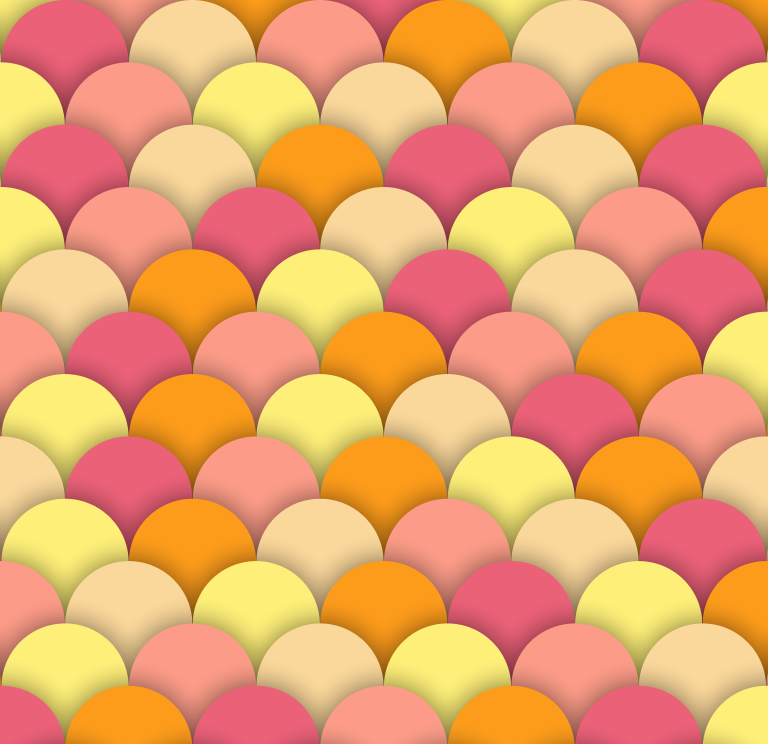
Reproduce this pattern procedurally as a Shadertoy shader.

```glsl
// Overlapping round scales in five warm colours, six across and twelve rows down.
// Rows are painted from top to bottom; each casts a soft shadow on those behind it.
// Colours are hashed per scale, then stepped on until they differ from neighbours.

const float COLUMNS = 6.024;         // scale widths across the canvas
const float LEFT_SHIFT = 0.01;       // offset of the first column, in scale widths
const float ROW_STEP = 0.489;        // distance between rows, in scale widths
const float RADIUS = 0.499;
const float SHADOW_WIDTH = 0.23;
const float SHADOW_STRENGTH = 0.25;
const float SEED = 3.7;
const int ROWS_ABOVE = 2;            // hidden rows above the top edge
const int SLOTS = 10;                // scales per row, with a spare at each end
const int COLOR_COUNT = 5;
const vec3 PALETTE[COLOR_COUNT] = vec3[](
    vec3(0.992, 0.612, 0.106),       // orange
    vec3(0.980, 0.843, 0.608),       // sand
    vec3(0.922, 0.380, 0.471),       // pink
    vec3(0.996, 0.937, 0.475),       // yellow
    vec3(0.988, 0.612, 0.533));      // salmon

float hash(vec2 p) {
    return fract(sin(dot(p, vec2(127.1, 311.7)) + SEED) * 43758.5453);
}

// Light left by the shadow at a distance outside a scale
float shadowLight(float dist) {
    float fade = 1.0 - clamp(dist / SHADOW_WIDTH, 0.0, 1.0);
    return 1.0 - SHADOW_STRENGTH * fade * fade;
}

// Hashed colour index that differs from three neighbours
int pickColor(vec2 cell, int left, int aboveA, int aboveB) {
    int pick = int(hash(cell) * float(COLOR_COUNT)) % COLOR_COUNT;
    for (int i = 0; i < 3; i++) {
        if (pick == left || pick == aboveA || pick == aboveB)
            pick = (pick + 1) % COLOR_COUNT;
    }
    return pick;
}

void mainImage(out vec4 fragColor, in vec2 fragCoord) {
    // Scale widths, measured from the upper left
    float pixel = COLUMNS / iResolution.x;
    vec2 p = vec2(fragCoord.x, iResolution.y - fragCoord.y) * pixel;
    p.x -= LEFT_SHIFT;

    int above[SLOTS];
    int cells[SLOTS];
    for (int i = 0; i < SLOTS; i++) cells[i] = -1;

    vec3 color = PALETTE[0];
    int lastRow = int(floor(p.y / ROW_STEP)) + ROWS_ABOVE + 1;

    for (int row = 0; row <= lastRow; row++) {
        bool shifted = row % 2 == 1;

        // Choose this row's colours from the row above
        above = cells;
        int side = shifted ? -1 : 1;
        for (int i = 1; i < SLOTS - 1; i++) {
            cells[i] = pickColor(vec2(i, row), cells[i - 1], above[i], above[i + side]);
        }

        // Distances to the nearest scale and to the one beside it
        float x = p.x + (shifted ? 0.5 : 0.0);
        float column = floor(x);
        float dx = abs(x - column - 0.5);
        float dy = p.y - float(row - ROWS_ABOVE) * ROW_STEP - RADIUS;
        float nearDist = length(vec2(dx, dy)) - RADIUS;
        float sideDist = length(vec2(1.0 - dx, dy)) - RADIUS;

        // Shade what lies behind, then paint the scale
        color *= shadowLight(nearDist) * shadowLight(sideDist);
        int slot = clamp(int(column) + 2, 1, SLOTS - 2);
        float cover = clamp(0.5 - nearDist / pixel, 0.0, 1.0);
        color = mix(color, PALETTE[cells[slot]], cover);
    }

    fragColor = vec4(color, 1.0);
}
```
